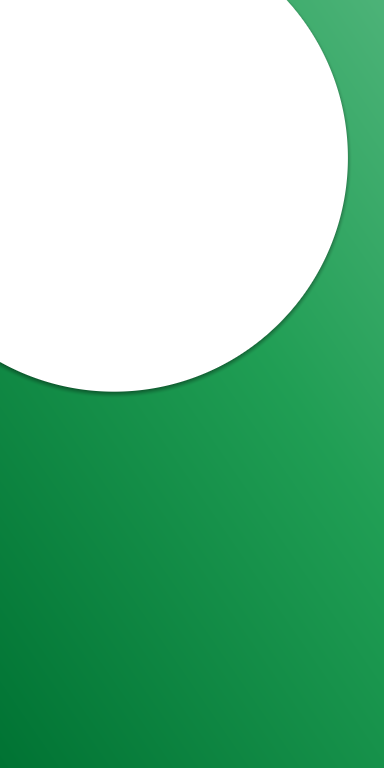
Give the GLSL for this background, as a WebGL 1 fragment shader.

```glsl
precision mediump float;
// White disc with a soft drop shadow over a diagonal green gradient.

uniform vec2 u_resolution;

// Lengths are in canvas widths, measured from the lower left
#define DISC_CENTER vec2(0.297, 1.589)
#define DISC_RADIUS 0.609
#define SHADOW_OFFSET vec2(0.0, -0.006)
#define SHADOW_BLUR 0.012
#define SHADOW_ALPHA 0.45
#define GRADIENT_WEIGHTS vec2(0.42, 0.58)
#define GRADIENT_MIDDLE 0.6
#define DARK_GREEN vec3(0.0, 0.45, 0.20)
#define MID_GREEN vec3(0.125, 0.62, 0.33)
#define LIGHT_GREEN vec3(0.30, 0.70, 0.47)

float discDistance(vec2 p, vec2 center) {
  return length(p - center) - DISC_RADIUS;
}

// Three-stop gradient from the lower left to the upper right
vec3 greenGradient(vec2 uv) {
  float t = dot(uv, GRADIENT_WEIGHTS);
  vec3 lower = mix(DARK_GREEN, MID_GREEN, clamp(t / GRADIENT_MIDDLE, 0.0, 1.0));
  float upper = clamp((t - GRADIENT_MIDDLE) / (1.0 - GRADIENT_MIDDLE), 0.0, 1.0);
  return mix(lower, LIGHT_GREEN, upper);
}

void main() {
  vec2 uv = gl_FragCoord.xy / u_resolution;
  // Keep the disc round and its height anchored on a 1:2 canvas
  vec2 p = vec2(uv.x, uv.y * u_resolution.y / u_resolution.x);
  float pixel = 1.0 / u_resolution.x;

  vec3 color = greenGradient(uv);

  // Soft shadow just below the disc
  float shadowEdge = discDistance(p, DISC_CENTER + SHADOW_OFFSET);
  float shadow = 1.0 - smoothstep(-SHADOW_BLUR, SHADOW_BLUR, shadowEdge);
  color *= 1.0 - SHADOW_ALPHA * shadow;

  // Disc with a smooth rim
  float discEdge = discDistance(p, DISC_CENTER);
  float disc = clamp(0.5 - discEdge / pixel, 0.0, 1.0);
  color = mix(color, vec3(1.0), disc);

  gl_FragColor = vec4(color, 1.0);
}
```
